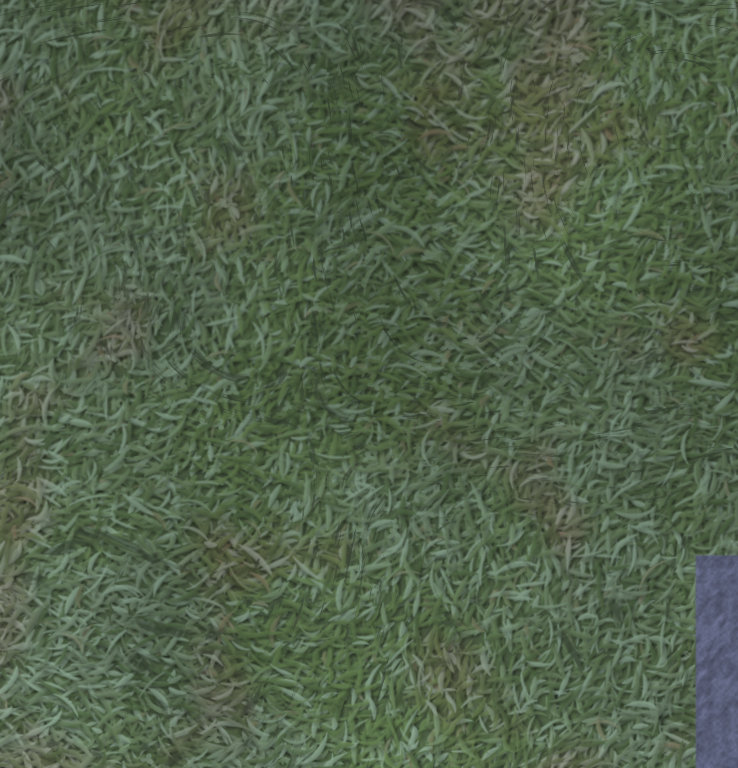
Reproduce this texture procedurally as a Shadertoy shader.

```glsl
// Soft, overcast lawn of short tangled grass and clover beside the corner of a grey stone slab.
#define BLADE_LAYERS 14
#define BLADE_CELL 0.036
#define BLADE_WIDTH 0.0034
#define LEAN 0.65
#define LEAN_SPREAD 2.3
#define CLOVER_CELL 0.021
#define SOFTNESS 0.0016
#define PATCH_CONTRAST 0.30
#define SLAB_CORNER vec2(0.906, 0.277)

const vec3 SOIL = vec3(0.23, 0.28, 0.22);
const vec3 DEEP_GREEN = vec3(0.27, 0.35, 0.23);
const vec3 MOSS_GREEN = vec3(0.34, 0.43, 0.27);
const vec3 GREY_GREEN = vec3(0.37, 0.44, 0.36);
const vec3 PALE_GREEN = vec3(0.46, 0.55, 0.48);
const vec3 STRAW = vec3(0.44, 0.44, 0.35);
const vec3 STONE = vec3(0.35, 0.37, 0.47);

float hash(vec2 p) {
    return fract(sin(dot(p, vec2(127.1, 311.7))) * 43758.5453);
}

vec2 hash2(vec2 p) {
    return vec2(hash(p), hash(p + 37.3));
}

float noise(vec2 p) {
    vec2 i = floor(p), f = fract(p);
    f = f * f * (3.0 - 2.0 * f);
    return mix(mix(hash(i), hash(i + vec2(1, 0)), f.x),
               mix(hash(i + vec2(0, 1)), hash(i + vec2(1, 1)), f.x), f.y);
}

float fbm(vec2 p) {
    float sum = 0.0, amp = 0.533;
    for (int i = 0; i < 4; i++) {
        sum += amp * noise(p);
        p = mat2(1.6, 1.2, -1.2, 1.6) * p + 5.7;
        amp *= 0.5;
    }
    return sum;
}

vec2 rotate(vec2 p, float a) {
    float c = cos(a), s = sin(a);
    return vec2(c * p.x + s * p.y, c * p.y - s * p.x);
}

vec3 leafColor(float tone, float green) {
    vec3 body = mix(GREY_GREEN, MOSS_GREEN, green);
    vec3 c = mix(DEEP_GREEN, body, smoothstep(0.0, 0.45, tone));
    return mix(c, PALE_GREEN, smoothstep(0.5, 1.0, tone));
}

// One layer of curved, tapering blades, one per cell
vec3 addBlades(vec3 col, vec2 p, float layer, float lean, float green, float blur) {
    float size = BLADE_CELL * mix(0.7, 1.15, hash(vec2(layer, 4.0)));
    vec2 q = rotate(p, layer * 0.7) + layer * 3.17;
    vec2 home = floor(q / size);
    for (int k = 0; k < 9; k++) {
        vec2 id = home + vec2(k % 3, k / 3) - 1.0;
        vec2 seed = id + layer * 19.0;
        vec2 shape = hash2(seed + 11.0), look = hash2(seed + 71.0);
        vec2 d = q - (id + hash2(seed)) * size;
        d = rotate(d, lean + (look.y - 0.5) * LEAN_SPREAD - layer * 0.7);
        float halfLen = size * mix(0.3, 0.8, shape.x);
        float t = d.x / halfLen;
        d.y += (shape.y - 0.5) * halfLen * 0.7 * t * t;
        float w = BLADE_WIDTH * mix(0.5, 1.2, look.x) * (1.0 - t * t);
        float cover = smoothstep(blur, -blur, abs(d.y) - w) * smoothstep(1.0, 0.8, abs(t));
        float shadow = smoothstep(blur * 2.0, -blur, abs(d.y + 0.003) - w) * step(abs(t), 1.0);
        float tone = fract(look.x * 7.3 + shape.y);
        vec3 blade = mix(leafColor(tone, green), STRAW, step(0.94, shape.y) * 0.7);
        blade *= 1.0 + 0.10 * clamp(d.y / BLADE_WIDTH, -1.0, 1.0);
        col *= 1.0 - 0.15 * shadow * (1.0 - t * t);
        col = mix(col, blade, cover * 0.85);
    }
    return col;
}

// Three-lobed clover leaves, gathered in clumps
vec3 addClover(vec3 col, vec2 p, float clump, float blur) {
    vec2 home = floor(p / CLOVER_CELL);
    for (int k = 0; k < 9; k++) {
        vec2 id = home + vec2(k % 3, k / 3) - 1.0;
        vec2 r = hash2(id + 203.0);
        vec2 d = p - (id + hash2(id + 151.0)) * CLOVER_CELL;
        d.y *= 1.25;
        float lobes = 0.68 + 0.32 * cos(3.0 * atan(d.y, d.x) + r.x * 6.28);
        float leaf = length(d) - CLOVER_CELL * mix(0.25, 0.48, r.y) * lobes;
        float cover = smoothstep(blur, -blur, leaf) * step(r.x, 0.6) * clump;
        col = mix(col, leafColor(0.4 + 0.45 * r.y, 0.5), cover * 0.8);
    }
    return col;
}

// Streaky, speckled stone
vec3 slabColor(vec2 p) {
    float grain = fbm(rotate(p, 0.9) * vec2(75.0, 150.0));
    float speck = noise(p * 260.0);
    return STONE * (0.68 + 0.50 * grain + 0.14 * speck);
}

void mainImage(out vec4 fragColor, in vec2 fragCoord) {
    vec2 p = fragCoord / iResolution.y;
    float blur = SOFTNESS * (0.8 + 0.7 * p.y) + 0.4 / iResolution.y;
    float broad = fbm(p * 4.0 + 2.0);
    float green = smoothstep(0.3, 0.7, fbm(p * 6.0 + 13.0));
    float lean = LEAN + 1.6 * (noise(p * 3.5 + 8.0) - 0.5);

    // Dim undergrowth, then blades and clover on top
    vec3 col = mix(SOIL, MOSS_GREEN, 0.7 * fbm(rotate(p, lean) * vec2(45.0, 110.0)));
    for (int i = 0; i < BLADE_LAYERS; i++) {
        col = addBlades(col, p, float(i) + 1.0, lean, green, blur);
        if (i == BLADE_LAYERS - 4)
            col = addClover(col, p, smoothstep(0.5, 0.65, fbm(p * 5.0 + 31.0)), blur);
    }

    // Small dark gaps, worn patches and broad shifts of light
    float gaps = smoothstep(0.66, 0.82, fbm(rotate(p, lean) * vec2(32.0, 55.0) + 9.0));
    col = mix(col, SOIL * 0.85, gaps * 0.65);
    float worn = smoothstep(0.52, 0.75, fbm(p * 7.0 + 47.0));
    col = mix(col, col * vec3(1.08, 0.94, 0.98), worn);
    col *= 1.03 + PATCH_CONTRAST * (broad - 0.5) - 0.10 * (p.y - 0.5);

    // Slab corner with a softened edge
    vec2 edge = p - SLAB_CORNER;
    float slab = max(-edge.x, edge.y);
    col = mix(col, slabColor(p), smoothstep(blur, -blur, slab));
    fragColor = vec4(col, 1.0);
}
```
